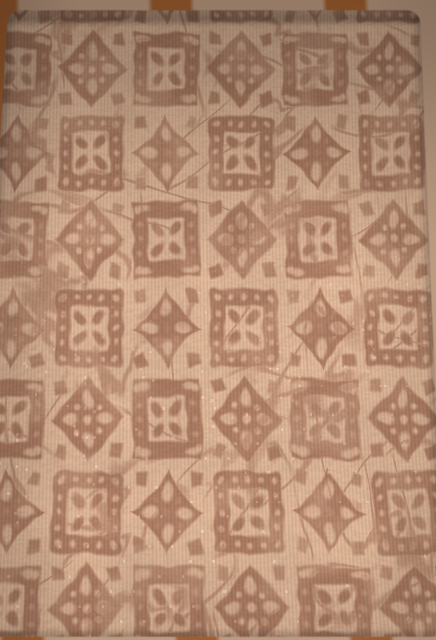
A WebGL 1 fragment shader for this pattern:

```glsl
precision highp float;
// Batik cloth: square and diamond medallions alternate like a chessboard, and
// odd and even rows use different versions of each. Distance functions shape
// the motifs; noise adds dye cracks, wobble, ribbed weave and uneven light.
uniform vec2 u_resolution;

#define CLOTH vec3(0.80, 0.655, 0.545)
#define DYE vec3(0.625, 0.45, 0.36)
#define STRIPE vec3(0.64, 0.38, 0.19)
#define SOFT 0.024        // edge softness, in cells
#define WOBBLE 0.022      // hand-drawn edge wander, in cells
#define TILT 0.07         // rotation range of each motif
#define SQUARE_HALF 0.435
#define DIAMOND_HALF 0.46
#define RIBS 22.0         // weave ribs per cell
#define CRACKS 0.60       // strength of dye cracks
#define WEAR 0.28         // fading of the dye

float hash(vec2 p) {
  return fract(sin(dot(p, vec2(127.1, 311.7))) * 43758.5453);
}

float noise(vec2 p) {
  vec2 i = floor(p), f = fract(p);
  f = f * f * (3.0 - 2.0 * f);
  return mix(mix(hash(i), hash(i + vec2(1, 0)), f.x),
             mix(hash(i + vec2(0, 1)), hash(i + vec2(1, 1)), f.x), f.y);
}

vec2 rotate(vec2 p, float a) {
  float c = cos(a), s = sin(a);
  return vec2(c * p.x - s * p.y, s * p.x + c * p.y);
}

float fill(float d) { return 1.0 - smoothstep(-SOFT, SOFT, d); }

float box(vec2 p, vec2 b, float r) {
  vec2 d = abs(p) - b + r;
  return length(max(d, 0.0)) + min(max(d.x, d.y), 0.0) - r;
}

float oval(vec2 p, vec2 r) { return (length(p / r) - 1.0) * min(r.x, r.y); }

// Framed square: light window, four diagonal leaves and a beaded border.
float squareMotif(vec2 q, float beaded) {
  vec2 a = abs(q);
  float along = min(a.x, a.y), across = max(a.x, a.y);
  vec2 diag = vec2(a.x + a.y, a.x - a.y) * 0.7071;
  float ink = fill(box(q, vec2(SQUARE_HALF), mix(0.015, 0.075, beaded)));
  ink *= 1.0 - fill(box(q, vec2(0.245), 0.025));
  ink = max(ink, fill(oval(diag - vec2(0.165, 0.0), vec2(0.095, 0.058))));
  float bead = min(floor(along / 0.165 + 0.5), 2.0) * 0.165;
  float beads = fill(length(vec2(along - bead, across - 0.345)) - 0.033);
  float marks = max(fill(oval(a - vec2(0.30, 0.36), vec2(0.085, 0.042))),
                    fill(length(a - vec2(0.375, 0.34)) - 0.045));
  marks = max(marks, 0.5 * beads * step(a.y, 0.25));
  return ink * (1.0 - 0.85 * mix(marks, beads, beaded));
}

// Diamond with four axial petals; the star version has hollowed sides.
float diamondMotif(vec2 q, float star) {
  vec2 a = abs(q);
  vec2 petal = vec2(max(a.x, a.y), min(a.x, a.y));
  float bend = mix(1.0, 0.8, star);
  float sum = pow(a.x + 1e-4, bend) + pow(a.y + 1e-4, bend);
  float ink = fill((pow(sum, 1.0 / bend) - DIAMOND_HALF) * 0.7071);
  float taper = 1.0 - 1.8 * (petal.x - 0.23);
  float holes = fill(oval((petal - vec2(0.225, 0.0)) * vec2(1.0, 1.0 / taper),
                          vec2(0.10, 0.062)));
  float dots = max(fill(length(a - 0.135) - 0.034), fill(length(q) - 0.05));
  holes = max(holes, dots * mix(1.0, 0.18, star));
  return ink * (1.0 - 0.9 * holes);
}

// Small tilted blocks in the four corners around a diamond.
float cornerBlocks(vec2 q, vec2 id) {
  vec2 corner = sign(q);
  float h = hash(id * 3.0 + corner);
  vec2 p = rotate(q - corner * vec2(0.345, 0.355), (h - 0.5) * 0.7);
  return fill(box(p, vec2(0.06 + 0.025 * h, 0.075), 0.015)) * (0.7 + 0.3 * h);
}

// Thin broken veins running in several directions.
float cracks(vec2 p) {
  float veins = 0.0;
  for (int i = 0; i < 4; i++) {
    float k = float(i);
    vec2 r = rotate(p, 0.6 + k * 1.15) * vec2(0.8, 2.3) + k * 17.3;
    float ridge = abs(noise(r) + 0.12 * noise(r * 4.0) - 0.56);
    float patches = smoothstep(0.42, 0.68, noise(p * 1.7 + k * 9.1));
    veins = max(veins, (1.0 - smoothstep(0.008, 0.05, ridge)) * patches);
  }
  return veins;
}

void main() {
  vec2 p = gl_FragCoord.xy / u_resolution;
  float x = p.x, t = 1.0 - p.y;

  // Cell coordinates widen gently toward the bottom.
  float pitch = 0.1695 + 0.007 * t + 0.0155 * t * t;
  vec2 uv = vec2(1.0 + (x - 0.213 + 0.016 * t) / pitch,
                 (sqrt(0.0168 + 0.0072 * (t - 0.108)) - 0.1296) / 0.0036);
  vec2 warp = vec2(noise(uv * 7.0), noise(uv * 7.0 + 40.0)) - 0.5;
  vec2 cell = uv + warp * WOBBLE * 2.0;
  vec2 id = floor(cell + 0.5);
  vec2 q = rotate(cell - id, (hash(id) - 0.5) * TILT);
  float odd = mod(id.y, 2.0);

  float ink = mod(id.x + id.y, 2.0) < 0.5 ? squareMotif(q, odd)
            : max(diamondMotif(q, odd), cornerBlocks(q, id));
  ink *= 1.0 - WEAR * smoothstep(0.4, 0.85, noise(uv * 3.1 + 5.0));
  ink = max(ink, CRACKS * cracks(uv));
  vec3 color = mix(CLOTH, DYE, ink);

  // Weave ribs, mottling and a few pale flecks.
  color *= 1.0 + 0.035 * sin(uv.x * RIBS * 6.2832);
  color *= 0.95 + 0.06 * noise(uv * vec2(20.0, 45.0)) + 0.05 * noise(uv * 2.0);
  color += 0.09 * step(0.985, hash(floor(uv * 32.0))) * smoothstep(0.2, 0.7, t);

  // Rounded cloth outline over a striped ground, with a dark top fold.
  float right = 0.962 + 0.06 * t, left = 0.02 - 0.09 * t;
  vec2 middle = vec2((left + right) * 0.5, 0.5055);
  vec2 extent = vec2((right - left) * 0.5, 0.4895);
  float edge = box((vec2(x, t) - middle) * vec2(1.0, 1.471),
                   extent * vec2(1.0, 1.471), 0.03);
  float band = abs(fract(x * 2.5 + 0.02 - t * 0.15) - 0.5);
  vec3 ground = mix(CLOTH * 0.95, STRIPE, smoothstep(0.36, 0.40, band));
  color *= 1.0 - 0.22 * (1.0 - smoothstep(0.0, 0.014, abs(t - 0.03)));
  color *= 0.82 + 0.18 * smoothstep(0.0, 0.025, -edge);
  color = mix(color, ground, smoothstep(-0.003, 0.003, edge));

  // Light falls off toward the top and the sides.
  float light = mix(0.76, 1.05, smoothstep(-0.05, 0.45, t));
  light *= mix(0.88, 1.0, smoothstep(0.0, 0.2, x));
  light *= 1.0 - 0.07 * smoothstep(0.8, 1.0, x) - 0.07 * smoothstep(0.8, 1.0, t);
  gl_FragColor = vec4(color * light, 1.0);
}
```
